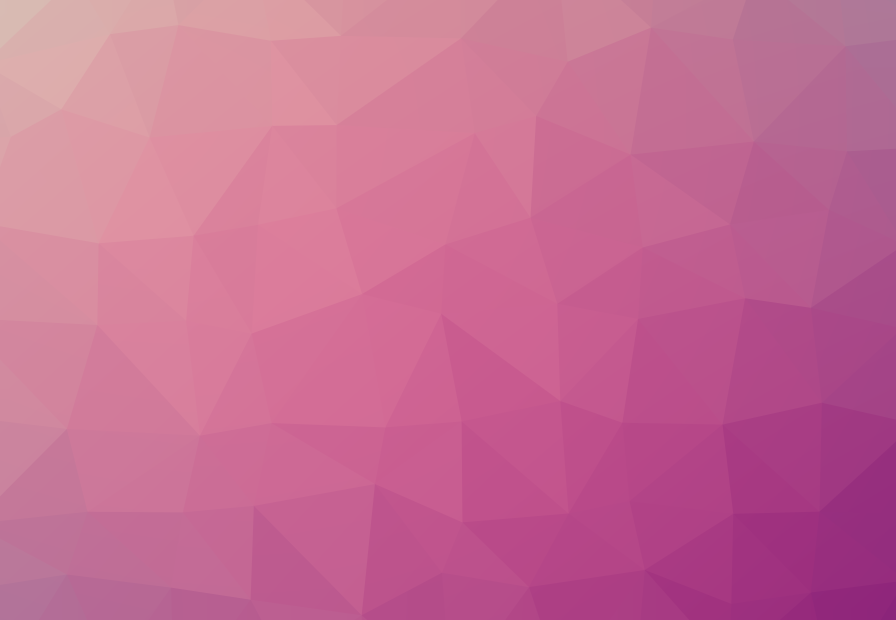
A WebGL 1 fragment shader for this background:

```glsl
precision highp float;
// Low-poly background: a mesh of flat triangles shaded by a soft pink to purple gradient.

uniform vec2 u_resolution;

const vec2 GRID_SIZE = vec2(9.6, 6.82);     // mesh cells across the canvas
const vec2 GRID_OFFSET = vec2(0.125, -0.31);

float hash(vec2 p) {
    return fract(sin(dot(p, vec2(127.1, 311.7))) * 43758.5453);
}

// Quadratic curve through three colours at t = 0, 0.5 and 1
vec3 curve(vec3 start, vec3 middle, vec3 end, float t) {
    return start * (2.0 * t - 1.0) * (t - 1.0)
         + middle * 4.0 * t * (1.0 - t)
         + end * t * (2.0 * t - 1.0);
}

// Smooth colour field over the canvas
vec3 gradient(vec2 uv) {
    uv = clamp(uv, 0.0, 1.0);
    vec3 bottom = curve(vec3(0.69, 0.45, 0.60), vec3(0.71, 0.30, 0.54), vec3(0.53, 0.12, 0.47), uv.x);
    vec3 centre = curve(vec3(0.84, 0.57, 0.635), vec3(0.82, 0.41, 0.58), vec3(0.645, 0.29, 0.535), uv.x);
    vec3 top = curve(vec3(0.84, 0.73, 0.70), vec3(0.83, 0.55, 0.61), vec3(0.66, 0.46, 0.59), uv.x);
    return curve(bottom, centre, top, uv.y);
}

vec2 gridToCanvas(vec2 p) {
    return (p - GRID_OFFSET) / GRID_SIZE;
}

// Grid corner moved at random, more loosely towards the left
vec2 meshPoint(vec2 corner) {
    float amount = mix(0.66, 0.42, clamp(corner.x / GRID_SIZE.x, 0.0, 1.0));
    vec2 jitter = vec2(hash(corner), hash(corner + 37.3)) - 0.5;
    return corner + amount * jitter;
}

float cross2(vec2 a, vec2 b) {
    return a.x * b.y - a.y * b.x;
}

// Signed distance to the line a-b, positive on its left
float edgeDistance(vec2 p, vec2 a, vec2 b) {
    return cross2(b - a, p - a) / length(b - a);
}

// Facet colour in rgb, premultiplied by its coverage in alpha
vec4 facet(vec2 p, vec2 a, vec2 b, vec2 c, float pixel) {
    float side = sign(cross2(b - a, c - a));
    float inside = side * edgeDistance(p, a, b);
    inside = min(inside, side * edgeDistance(p, b, c));
    inside = min(inside, side * edgeDistance(p, c, a));
    float coverage = clamp(0.5 + inside / pixel, 0.0, 1.0);

    vec2 centroid = (a + b + c) / 3.0;
    vec3 colour = gradient(gridToCanvas(mix(centroid, p, 0.2)));
    colour += (hash(floor(centroid * 64.0)) - 0.5) * vec3(0.022, 0.035, 0.016);
    return vec4(colour, 1.0) * coverage;
}

// One mesh cell, split along its shorter diagonal
vec4 cellFacets(vec2 p, vec2 cell, float pixel) {
    vec2 a = meshPoint(cell);
    vec2 b = meshPoint(cell + vec2(1.0, 0.0));
    vec2 c = meshPoint(cell + vec2(1.0, 1.0));
    vec2 d = meshPoint(cell + vec2(0.0, 1.0));
    if (distance(a, c) < distance(b, d)) {
        return facet(p, a, b, c, pixel) + facet(p, a, c, d, pixel);
    }
    return facet(p, a, b, d, pixel) + facet(p, b, c, d, pixel);
}

void main() {
    vec2 uv = gl_FragCoord.xy / u_resolution;
    vec2 p = uv * GRID_SIZE + GRID_OFFSET;
    float pixel = GRID_SIZE.y / u_resolution.y;

    // Blend the facets of the nearby cells over the plain gradient
    vec4 sum = vec4(gradient(uv), 1.0) * 0.001;
    for (int y = -1; y <= 1; y++) {
        for (int x = -1; x <= 1; x++) {
            sum += cellFacets(p, floor(p) + vec2(float(x), float(y)), pixel);
        }
    }
    gl_FragColor = vec4(sum.rgb / sum.a, 1.0);
}
```
